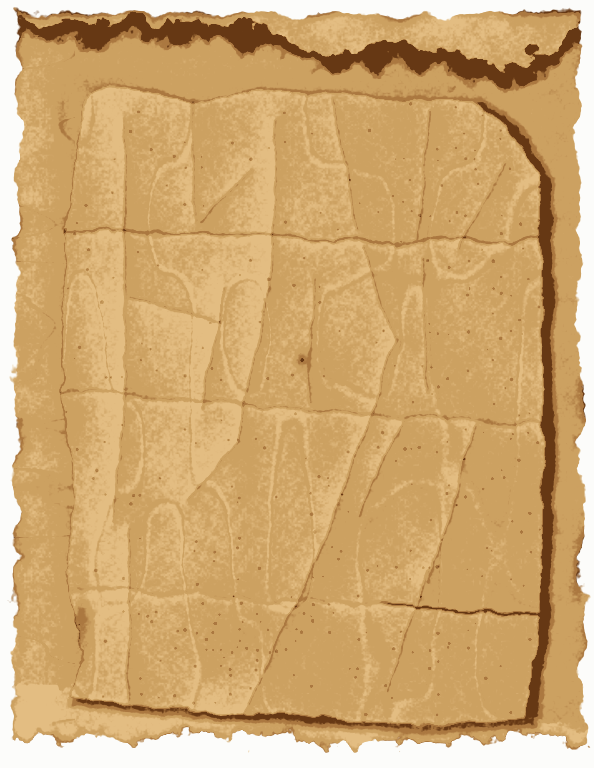
Give the GLSL for this texture, as a Shadertoy shader.

```glsl
// Draws a crumpled, torn sheet of old paper lying on a larger ragged backing sheet.

// Sheet space: x 0..5.96 rightwards, y 0..7.68 downwards.
const vec2 CANVAS = vec2(5.96, 7.68);
const vec3 WHITE = vec3(.99, .99, .98);
const vec3 UMBER = vec3(.4, .22, .08);
const vec3 BROWN = vec3(.67, .47, .25);
const vec3 TAN = vec3(.8, .63, .38);
const vec3 CREAM = vec3(.89, .74, .51);

// Corners of the upper sheet
const vec2 OUTLINE[18] = vec2[18](
  vec2(.88, .9), vec2(1.3, .87), vec2(1.95, 1.03), vec2(2.4, .9), vec2(4.75, 1),
  vec2(5.1, 1.25), vec2(5.43, 1.75), vec2(5.45, 4.5), vec2(5.42, 6), vec2(5.28, 7.2),
  vec2(4.2, 7.25), vec2(1.8, 7.1), vec2(.65, 7), vec2(.82, 6.6), vec2(.65, 5.5),
  vec2(.74, 4.8), vec2(.61, 4), vec2(.68, 1.9));

// Creases from start to end; the lit side lies left of a downward line.
const vec4 DEEP[11] = vec4[11](
  vec4(1.25, 1.2, 1.25, 3.9), vec4(1.25, 3.9, 1.13, 5.2), vec4(1.32, 5.3, 1.28, 7),
  vec4(2.78, 1.2, 2.69, 2.9), vec4(2.69, 2.9, 2.39, 4.4), vec4(2.26, 2.9, 2.02, 4.1),
  vec4(3.97, 3.4, 3.39, 5.06), vec4(3.39, 5.06, 2.95, 6.05), vec4(2.95, 6.05, 2.45, 7.15),
  vec4(4.05, 4.2, 3.6, 5.15), vec4(4.78, 4.25, 4.3, 5.8));
const vec4 FINE[11] = vec4[11](
  vec4(1.93, 1.05, 1.95, 2.2), vec4(2.5, 1.7, 2, 2.2), vec4(3.35, 1, 3.6, 2.3),
  vec4(4.3, 1.1, 4.2, 2.4), vec4(3.65, 2.5, 3.95, 3.4), vec4(4.25, 2.6, 4.3, 3.9),
  vec4(5.05, 1.65, 4.6, 2.5), vec4(3.15, 2.8, 3.1, 4), vec4(2.4, 4.4, 1.9, 5),
  vec4(1.3, 3, 2.2, 3.22), vec4(4.3, 5.7, 3.9, 6.9));

// Lower edge of the torn top strip, sampled every half unit
const float FLAP[13] = float[13](.2, .24, .22, .22, .24, .28, .48, .56, .44, .58, .68, .48, .2);

float hash(vec2 p) { return fract(sin(dot(p, vec2(12.9898, 78.233))) * 43758.5); }

float noise(vec2 p) {
  vec2 i = floor(p), f = fract(p);
  f = f * f * (3. - 2. * f);
  return mix(mix(hash(i), hash(i + vec2(1, 0)), f.x),
             mix(hash(i + vec2(0, 1)), hash(i + 1.), f.x), f.y);
}

float fbm(vec2 p) {
  float sum = 0., amp = .53;
  for (int i = 0; i < 4; i++) { sum += amp * noise(p); p = p * 2.1 + 7.3; amp *= .5; }
  return sum;
}

float segment(vec2 w, vec2 e) { return length(w - e * clamp(dot(w, e) / dot(e, e), 0., 1.)); }

float outlineDistance(vec2 p) {
  float d = 100., side = 1.;
  for (int i = 0, j = 17; i < 18; j = i++) {
    vec2 a = OUTLINE[i], b = OUTLINE[j], e = b - a, w = p - a;
    d = min(d, segment(w, e));
    bvec3 c = bvec3(p.y >= a.y, p.y < b.y, e.x * w.y > e.y * w.x);
    if (all(c) || all(not(c))) side = -side;
  }
  return side * d;
}

// Relief of creases: a broad slope, a bright lip and a dark line each
float creases(vec2 p, vec4 lines[11], float slope) {
  float sum = 0.;
  for (int i = 0; i < 11; i++) {
    vec2 e = lines[i].zw - lines[i].xy, w = p - lines[i].xy;
    float d = segment(w, e);
    float side = (e.x * w.y - e.y * w.x) / length(e) / (d + .015);
    sum += side * (slope * exp(-d * 5.) + .5 * exp(-d * 28.)) - .8 * exp(-d * d * 4000.);
  }
  return sum;
}

// Horizontal fold at signed height h from its line
float fold(float h, float depth) {
  return .35 * exp(-abs(h - .05) * 18.) - depth * exp(-h * h * 2500.) - .15 * exp(-abs(h + .08) * 10.);
}

float blob(vec2 p, vec2 centre, vec2 size) {
  vec2 v = (p - centre) / size;
  return exp(-dot(v, v));
}

float speckles(vec2 p, float density) {
  vec2 cell = floor(p * 11.);
  vec2 shift = vec2(hash(cell + 3.), hash(cell + 9.)) * .6 + .2;
  float radius = .07 + .12 * hash(cell + 5.);
  return step(1. - density, hash(cell)) * smoothstep(radius + .08, radius - .05, length(fract(p * 11.) - shift));
}

float flapEdge(float x) {
  float t = clamp(x * 2., 0., 11.99);
  return mix(FLAP[int(t)], FLAP[int(t) + 1], fract(t));
}

// Backing sheet: fibres, pale bottom, torn strip and shadows
float backingTone(vec2 p, float jag, float inner) {
  float tone = 2.2 + .7 * (fbm(p * vec2(1.2, 5)) - .5) + .25 * smoothstep(.8, .3, p.x);
  tone -= .25 * smoothstep(5.3, 5.7, p.x);
  tone -= .5 * smoothstep(.03, 0., abs(noise(p * vec2(1, 4) + 20.) - .5)) * step(p.x, .75);
  tone += .7 * smoothstep(-.03, .03, p.y - 6.87 - .06 * p.x + jag * .4);
  float drop = p.y - flapEdge(p.x) - jag * .45;
  tone -= 2.2 * smoothstep(.26, .1, drop) * smoothstep(.12, .3, p.x) + .35 * exp(-max(drop, 0.) * 4.);
  float strip = 2.5 + .9 * (fbm(p * 4.) - .5) - .8 * smoothstep(.2, .1, p.y);
  tone = mix(tone, strip, smoothstep(.015, -.015, drop));
  float shadow = outlineDistance(p - vec2(.08, .05)) + jag * .1;
  tone -= 2.1 * smoothstep(.09, -.02, shadow) + .5 * exp(-max(inner, 0.) * 9.);
  return tone - .9 * blob(p, vec2(.62, 1.15), vec2(.08, .2));
}

// Upper sheet: facets, creases, folds and stains
float sheetTone(vec2 p, float jag, float inner) {
  vec2 w = p + .09 * vec2(fbm(p * 3.) - .5, fbm(p * 3. + 40.) - .5);
  float tone = 2.4 + .8 * (fbm(p * vec2(1.5, 1)) - .5) - .05 * (p.x - 2.8);
  tone += creases(w, DEEP, .36) + creases(w, FINE, .16);
  float ridge = noise(w * vec2(2.4, .9) + 5.) - .5;
  tone += .3 * smoothstep(.04, 0., abs(ridge)) - .3 * smoothstep(.03, 0., abs(ridge + .05));
  float y = w.y + .12 * jag;
  tone += fold(y - 2.32 - .09 * smoothstep(2., 4., p.x), 1.3) + fold(y - 3.86 - .07 * p.x, .9);
  tone += fold(y - 5.83 - .055 * p.x, .6 + 1.5 * smoothstep(3.75, 3.9, p.x));
  tone -= .9 * smoothstep(.95, .65, p.x) * fbm(p * vec2(2, 1.3) + 3.);
  tone -= 1.3 * blob(w, vec2(.83, 6.3), vec2(.09, .4)) + 1.4 * blob(w, vec2(3.06, 3.6), vec2(.06, .1));
  float stain = blob(p, vec2(2.5, 6.3), vec2(.5));
  tone -= .35 * stain + 1.2 * speckles(p, .06 + .3 * stain + .12 * smoothstep(3.4, 5.2, p.x));
  return tone + .5 * exp(min(inner, 0.) * 22.) - 1.5 * exp(-inner * inner * 3500.);
}

vec3 paperColour(float tone) {
  vec3 c = mix(UMBER, BROWN, smoothstep(.3, .75, tone));
  c = mix(c, TAN, smoothstep(1.2, 1.8, tone));
  return mix(c, CREAM, smoothstep(2.2, 2.75, tone));
}

void mainImage(out vec4 fragColor, in vec2 fragCoord) {
  vec2 uv = fragCoord / iResolution.xy, p = vec2(uv.x, 1. - uv.y) * CANVAS;
  float soft = CANVAS.y / iResolution.y, jag = fbm(p * 4.5) - .5;
  // Ragged outer and inner edges
  float across = max(.2 - .01 * p.y - p.x, p.x - 5.78 - .012 * p.y) + jag * .22;
  float outer = max(across, max(.14 - p.y + jag * .2, p.y - 7.4 + jag * .4));
  float inner = outlineDistance(p) + jag * .12;
  float tone = mix(backingTone(p, jag, inner), sheetTone(p, jag, inner), smoothstep(soft, -soft, inner));
  // Burnt rim and grain
  tone -= 1.8 * exp(min(outer, 0.) * 22.) * smoothstep(.3, .7, noise(p * 2.5 + 30.));
  tone += .35 * (noise(p * 32.) - .5) + .3 * (noise(p * 60.) - .5);
  fragColor = vec4(mix(paperColour(tone), WHITE, smoothstep(-soft, soft, outer)), 1);
}
```
